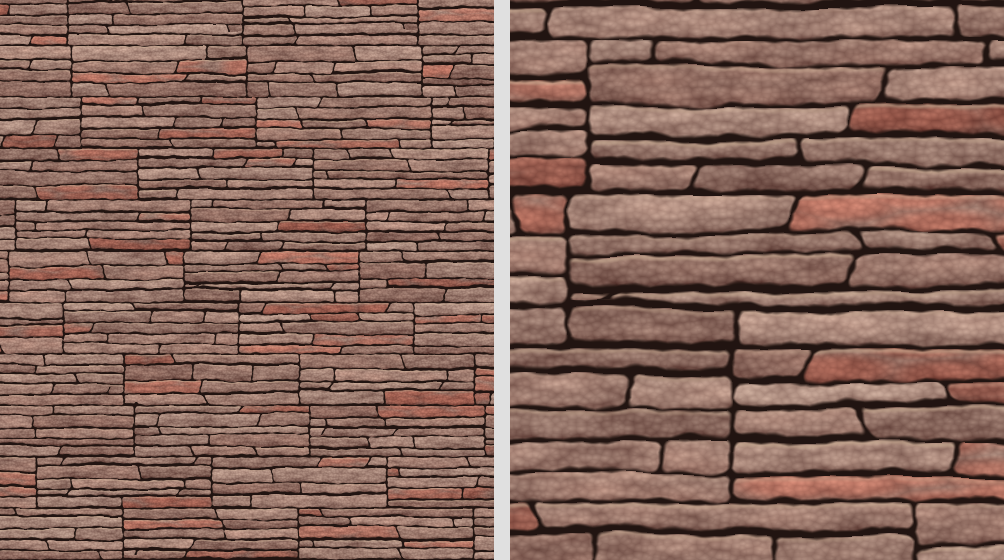
Left: the whole. Right: its middle third, enlarged.
Give the GLSL for this texture, as a Shadertoy shader.

```glsl
// Dry-stacked ledgestone wall: staggered panels of thin, rough stone slabs.

const vec2 PANEL = vec2(0.313, 0.0918);
const vec3 CREVICE = vec3(0.13, 0.08, 0.065);
const vec3 UMBER = vec3(0.41, 0.28, 0.25);
const vec3 PALE = vec3(0.77, 0.65, 0.59);
const vec3 RUST = vec3(1.04, 0.77, 0.72);
const vec3 SAND = vec3(0.77, 0.66, 0.56);

float hash(vec2 p) {
    vec3 q = fract(p.xyx * vec3(0.1031, 0.1030, 0.0973));
    q += dot(q, q.yzx + 33.33);
    return fract((q.x + q.y) * q.z);
}

// Distance to the nearest scattered cell point
float cellular(vec2 p) {
    vec2 cell = floor(p);
    float nearest = 2.0;
    for (int j = -1; j <= 1; j++) {
        for (int i = -1; i <= 1; i++) {
            vec2 c = cell + vec2(i, j);
            vec2 point = c + vec2(hash(c), hash(c + 41.7));
            nearest = min(nearest, length(point - p));
        }
    }
    return nearest;
}

// Layered sines for uneven slab edges
float waves(float x, float seed) {
    return 0.5 * sin(x * 9.0 + seed) + 0.3 * sin(x * 23.0 + seed * 1.7)
         + 0.2 * sin(x * 51.0 + seed * 2.3);
}

// Height of the k-th bed joint inside a panel, from 0 to 1
float bedJoint(float k, float count, float x, float seed) {
    if (k < 0.5) return 0.0;
    if (k > count - 0.5) return 1.0;
    float jitter = (hash(vec2(seed, k)) - 0.5) * 0.55;
    float tilt = (hash(vec2(seed, k + 20.0)) - 0.5) * 0.45 * (x - 0.5);
    return (k + jitter + tilt + 0.09 * waves(x, seed + k * 5.0)) / count;
}

// Inner distance to a box with rounded corners, capped at the radius
float roundedInset(vec2 edge, float radius) {
    return radius - length(max(radius - edge, 0.0));
}

void mainImage(out vec4 fragColor, in vec2 fragCoord) {
    vec2 uv = fragCoord / iResolution.y;
    float pixel = 1.0 / iResolution.y;

    // Staggered panels with slightly wandering outlines
    vec2 wall = uv + 0.0010 * vec2(waves(uv.y * 9.0, 2.0), waves(uv.x * 4.0, 5.0));
    float row = floor(wall.y / PANEL.y);
    vec2 grid = wall / PANEL + vec2(hash(vec2(row, 7.0)) + 4.0, 0.0);
    vec2 panel = floor(grid);
    vec2 p = grid - panel;
    float seed = 97.0 * hash(panel + 3.0);

    // Slab layer
    float count = 4.0 + step(0.35, hash(panel + 11.0));
    float layer = 0.0;
    for (float k = 1.0; k < 5.0; k++) {
        if (k < count && p.y > bedJoint(k, count, p.x, seed)) layer = k;
    }
    float low = bedJoint(layer, count, p.x, seed);
    float high = bedJoint(layer + 1.0, count, p.x, seed);
    float rise = clamp((p.y - low) / max(high - low, 0.02), 0.0, 1.0);

    // Slanted cuts divide the layer into one to three stones
    vec2 key = vec2(seed, layer + 50.0);
    float slant = (hash(key + 4.0) - 0.5) * 0.07 * (rise - 0.5);
    float cutA = mix(-0.25, 0.62, hash(key)) + slant;
    float cutB = cutA + mix(0.22, 0.85, hash(key + 9.0));
    if (cutA < 0.07) cutA = 0.0;
    if (cutB > 0.92) cutB = 1.0;
    float left = p.x < cutA ? 0.0 : p.x < cutB ? cutA : cutB;
    float right = p.x < cutA ? cutA : p.x < cutB ? cutB : 1.0;
    float piece = p.x < cutA ? 0.0 : p.x < cutB ? 1.0 : 2.0;
    vec2 stone = vec2(seed + piece * 13.0, layer * 7.0 + piece);

    // Stretched mineral streaks, chips and fine grain
    vec2 surface = uv + stone * 0.37;
    float patches = cellular(surface * vec2(17.0, 65.0));
    float streaks = cellular(surface * vec2(45.0, 170.0));
    float chips = cellular(surface * vec2(75.0, 120.0));
    float grain = cellular(surface * vec2(210.0, 270.0));

    // Joints are widest underneath, where the stone throws its shadow
    float under = (p.y - low) * PANEL.y;
    float over = (high - p.y) * PANEL.y;
    float side = min(p.x - left, right - p.x) * PANEL.x;
    float gap = 0.0010 + 0.0032 * pow(hash(stone + 6.0), 2.5)
              + 0.0011 * waves(p.x * 1.6, seed + layer * 3.0);
    float rough = (chips - 0.45) * 0.0022;
    vec2 edge = vec2(side - 0.0006, min(under - max(gap, 0.0002), over + 0.0004));
    float inset = roundedInset(edge, 0.0045) + rough;
    float soft = max(0.0013, 0.7 * pixel);
    float solid = smoothstep(-0.4 * soft, 1.5 * soft, inset);

    // Stone tone: own shade, texture, and light from above
    float tone = 0.50 + 0.38 * (hash(stone + 2.0) - 0.5);
    tone += 0.42 * (0.45 - patches) + 0.42 * (0.45 - streaks) + 0.34 * (0.45 - grain);
    tone += 0.20 * (rise - 0.45);
    tone -= 0.22 * (1.0 - smoothstep(0.0, 0.005, under - gap));
    vec3 color = mix(UMBER, PALE, clamp(tone, -0.35, 1.15));

    // Iron-red stones and sandy worn upper edges
    float red = step(0.83, hash(stone + 8.0)) * (1.0 - smoothstep(0.35, 0.9, patches));
    color *= mix(vec3(1.0), RUST, 0.25 * (1.0 - patches) * hash(stone + 5.0) + 0.75 * red);
    float lip = smoothstep(0.0, 0.001, over) * (1.0 - smoothstep(0.0015, 0.004, over));
    color = mix(color, SAND, lip * 0.6 * hash(stone + 15.0));

    fragColor = vec4(mix(CREVICE, color, solid), 1.0);
}
```
